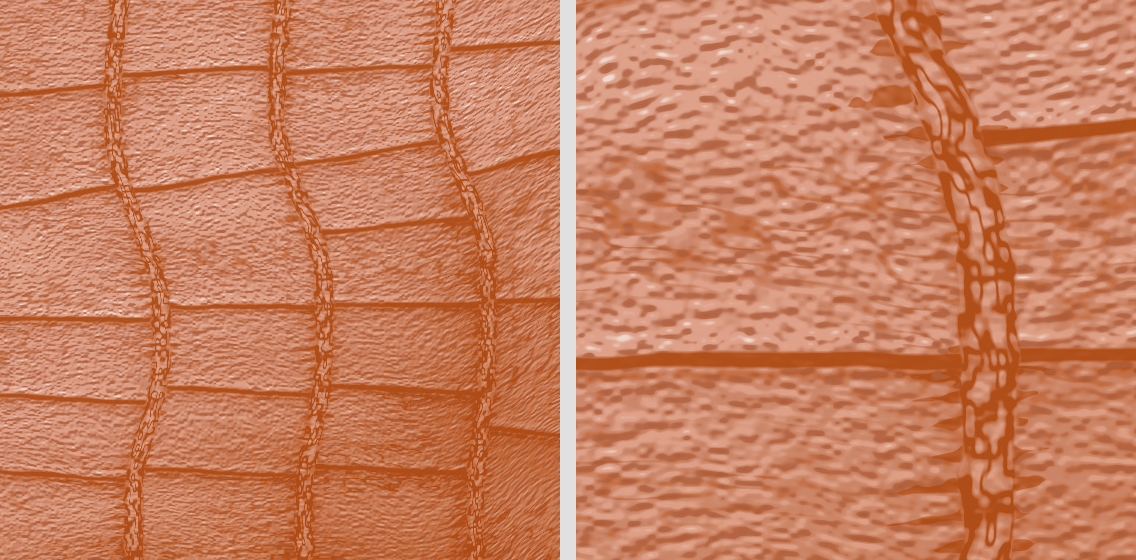
Left: the whole. Right: its middle third, enlarged.
A WebGL 2 fragment shader for this texture:

```glsl
#version 300 es
precision highp float;

uniform vec2 u_resolution;
out vec4 outColor;

#define DEEP vec3(0.69, 0.31, 0.10)
#define RUST vec3(0.77, 0.44, 0.28)
#define CLAY vec3(0.80, 0.53, 0.42)
#define ROSE vec3(0.87, 0.63, 0.54)
#define PALE vec3(0.94, 0.85, 0.81)
#define DUSK vec3(0.69, 0.39, 0.27)
#define FIRST_ROW vec4(0.170, 0.135, 0.117, 0.088)
#define ROW_PITCH vec4(0.200, 0.207, 0.143, 0.225)
#define CREASE_WIDTH 0.0056
#define SEAM_WIDTH 0.0175
#define TICK_RATE 54.0
#define GRAIN_RELIEF 1.05

float hash(vec2 p) {
    return fract(sin(dot(p, vec2(127.1, 311.7))) * 43758.5453);
}

float noise(vec2 p) {
    vec2 i = floor(p), f = fract(p);
    f = f * f * (3.0 - 2.0 * f);
    return mix(mix(hash(i), hash(i + vec2(1, 0)), f.x),
               mix(hash(i + vec2(0, 1)), hash(i + vec2(1, 1)), f.x), f.y);
}

float bump(float d, float width) {
    return exp(-d * d / (width * width));
}

// Horizontal place of a seam at depth v below the top edge
float seamX(float i, float v) {
    float bulge = 0.086 * smoothstep(0.23 - 0.03 * i, 0.56 - 0.04 * i, v);
    float back = (0.050 - 0.014 * i) * smoothstep(0.64, 0.88, v);
    float flare = 0.012 * (1.0 - smoothstep(0.0, 0.14, v));
    return 0.202 + 0.2915 * i + bulge - back + flare;
}

// Left end of a crease; lower rows in the first two columns crowd together
float rowHeight(float k, int column) {
    const vec4 first = FIRST_ROW;
    const vec4 pitch = ROW_PITCH;
    float crowding = column < 2 ? 0.063 * max(k - 2.0, 0.0) : 0.0;
    float nudge = column == 2 ? 0.035 * max(1.0 - 0.6 * abs(k - 1.0), 0.0) : 0.0;
    return first[column] + pitch[column] * k - crowding + nudge;
}

float rowSlope(float h) {
    return -0.012 - 0.03 * bump(h - 0.32, 0.12) + 0.026 * smoothstep(0.4, 0.72, h);
}

float grain(vec2 p) {
    return 0.55 * noise(p * vec2(85, 205)) + 0.45 * noise(p * vec2(190, 270) + 17.0);
}

vec3 leather(float tone) {
    vec3 c = mix(DEEP, RUST, smoothstep(0.0, 0.3, tone));
    c = mix(c, CLAY, smoothstep(0.3, 0.55, tone));
    c = mix(c, ROSE, smoothstep(0.55, 0.8, tone));
    return mix(c, PALE, smoothstep(0.9, 1.3, tone));
}

void main() {
    vec2 p = gl_FragCoord.xy / u_resolution;
    p.y = 1.0 - p.y;
    float soft = 1.0 / u_resolution.y;

    // Fine wrinkles, lit from above, with scattered cracks
    vec2 q = p;
    q.y += 0.035 * noise(p * vec2(5, 6)) + 0.006 * noise(p * 30.0);
    q.y += 0.15 * p.x * smoothstep(0.7, 1.1, p.x);
    float relief = grain(q) - grain(q + vec2(0.001, 0.0027));
    float vein = abs(noise(q * vec2(30, 125) + 5.0) - 0.5);
    float patches = smoothstep(0.2, 0.7, noise(p * vec2(7, 13) + 9.0));
    float crack = (1.0 - smoothstep(0.02, 0.14, vein)) * patches;
    float shade = smoothstep(0.65, 1.5, 0.6 * p.x + p.y);
    float tone = 0.72 + GRAIN_RELIEF * relief - 0.33 * crack - 0.38 * shade;
    tone += 0.26 * (noise(p * vec2(5, 11)) - 0.5);

    // Seams: wrinkled bands with ragged side ticks
    float seam = 0.0, tick = 0.0, wrinkle = 0.0, edge = 0.0;
    int column = 0;
    for (int i = 0; i < 3; i++) {
        float id = float(i);
        float s = p.x - seamX(id, p.y), side = step(0.0, s);
        column += int(side);
        float d = abs(s) + 0.006 * (noise(vec2(p.y * 55.0, id * 7.0 + side)) - 0.5);
        float band = 1.0 - smoothstep(SEAM_WIDTH - 0.002 - soft, SEAM_WIDTH + soft, d);
        seam = max(seam, band);
        edge = max(edge, bump(d - SEAM_WIDTH * 0.72, 0.0038));
        float sway = s + 0.008 * noise(vec2(p.y * 40.0, id));
        float mesh = abs(noise(vec2(sway * 210.0 + 40.0 * id, p.y * 95.0)) - 0.5);
        wrinkle += band * (smoothstep(0.02, 0.3, mesh) - 0.4);

        float reach = abs(s) - SEAM_WIDTH * 0.8;
        tone -= (0.17 - 0.09 * side) * exp(-max(reach, 0.0) / 0.028);
        float y = p.y * TICK_RATE + 7.0 * reach * sign(s) + 1.1 * noise(vec2(p.y * 17.0, id));
        vec2 cell = vec2(floor(y), id * 5.0 + side);
        float span = 0.056 * (0.3 + 0.7 * hash(cell)) * (1.0 - 0.6 * side);
        span = span * smoothstep(0.1, 0.55, noise(vec2(p.y * 8.0, cell.y))) + 0.002;
        float thick = 0.0042 * (1.0 - reach / span);
        float off = abs(fract(y) - 0.5) / TICK_RATE + 0.004 * (noise(p * 140.0) - 0.5);
        float mark = 1.0 - smoothstep(thick - soft, thick + soft, off);
        tick = max(tick, mark * step(0.0, reach) * step(reach, span));
    }

    // Creases: run from seam to seam, with a lit rim above and a fold below
    float left = column == 0 ? 0.0 : seamX(float(column - 1), p.y);
    float right = column == 3 ? 1.0 : seamX(float(column), p.y);
    float t = clamp((p.x - left) / (right - left), 0.0, 1.0);
    float crease = 0.0, rim = 0.0, fold = 0.0;
    for (int k = 0; k < 6; k++) {
        float h = rowHeight(float(k), column);
        if (h > 0.9) break;
        float d = p.y - h - rowSlope(h) * mix(t, smoothstep(0.0, 1.0, t), 0.6);
        d += 0.003 * (noise(vec2(p.x * 26.0, h * 40.0)) - 0.5);
        float width = CREASE_WIDTH * (0.7 + 0.4 * noise(vec2(p.x * 14.0, h * 90.0)));
        crease = max(crease, 1.0 - smoothstep(width - 0.0015 - soft, width + soft, abs(d)));
        rim += bump(d + 0.012, 0.005);
        fold += bump(d - 0.009, 0.003) * noise(vec2(p.x * 45.0, h * 30.0));
        tone -= 0.13 * bump(d - 0.015, 0.018);
    }

    // Shade the relief, then tint its small shadows
    tone += 0.2 * rim * (1.0 - seam) - 0.5 * fold;
    tone = mix(tone, 0.27 + 0.8 * wrinkle + 0.5 * relief - 0.1 * shade, seam * 0.9);
    tone -= 0.3 * edge * seam;
    tone = mix(tone, 0.06 + 0.3 * relief, tick * 0.85 * (1.0 - seam));
    tone = mix(tone, 0.02 + 0.2 * relief, crease * (1.0 - 0.8 * seam));
    vec3 color = leather(tone);
    float shadow = smoothstep(0.05, 0.22, -relief) * (1.0 - max(seam, max(crease, tick)));
    color = mix(color, DUSK, 0.75 * shadow);
    color *= mix(vec3(1), vec3(0.98, 0.91, 0.78), 0.75 * shade);
    outColor = vec4(color, 1.0);
}
```
